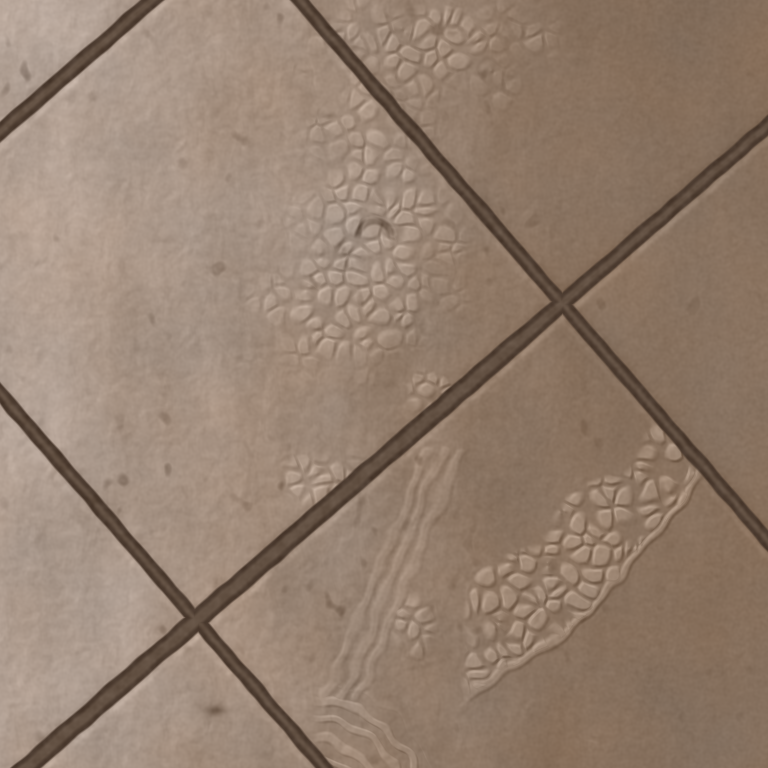
Write a WebGL 1 fragment shader that draws this texture.

```glsl
precision highp float;
uniform vec2 u_resolution;

vec2 hash2(vec2 c) {
  c = vec2(dot(c, vec2(127.1, 311.7)), dot(c, vec2(269.5, 183.3)));
  return fract(sin(c) * 43758.5);
}

// Gradient noise, roughly -0.7 to 0.7
float corner(vec2 cell, vec2 f, vec2 o) {
  return dot(hash2(cell + o) * 2.0 - 1.0, f - o);
}

float noise(vec2 p) {
  vec2 i = floor(p), f = fract(p);
  vec2 s = f * f * f * (f * (f * 6.0 - 15.0) + 10.0);
  vec2 o = vec2(1.0, 0.0);
  return mix(mix(corner(i, f, o.yy), corner(i, f, o.xy), s.x),
             mix(corner(i, f, o.yx), corner(i, f, o.xx), s.x), s.y);
}

float fbm(vec2 p) {
  float sum = 0.0, amp = 0.6;
  for (int i = 0; i < 4; i++) {
    sum += amp * noise(p);
    p = p * 2.03 + 17.3;
    amp *= 0.55;
  }
  return sum;
}

// Rounded chips separated by narrow gaps
float pebbles(vec2 p) {
  vec2 cell = floor(p);
  float nearest = 9.0, second = 9.0;
  for (int y = -1; y <= 1; y++) {
    for (int x = -1; x <= 1; x++) {
      vec2 c = cell + vec2(float(x), float(y));
      float d = length(c + hash2(c) - p);
      second = min(second, max(nearest, d));
      nearest = min(nearest, d);
    }
  }
  return smoothstep(0.03, 0.4, second - nearest) * smoothstep(0.75, 0.35, nearest);
}

float blob(vec2 p, vec2 centre, vec2 radius) {
  vec2 q = (p - centre) / radius;
  return exp(-dot(q, q));
}

float segment(vec2 p, vec2 a, vec2 b) {
  vec2 d = b - a;
  return length(p - a - d * clamp(dot(p - a, d) / dot(d, d), 0.0, 1.0));
}

// Relief of the stone face
float relief(vec2 p) {
  vec2 w = p + 0.014 * vec2(noise(p * 28.0), noise(p * 28.0 + 40.0));

  // Flaked areas
  float flaked = blob(p, vec2(0.49, 0.73), vec2(0.10, 0.13)) + blob(p, vec2(0.44, 0.59), vec2(0.10, 0.07))
               + blob(p, vec2(0.57, 0.94), vec2(0.15, 0.06)) + blob(p, vec2(0.41, 0.37), vec2(0.06, 0.04))
               + blob(p, vec2(0.57, 0.49), vec2(0.04, 0.03)) + blob(p, vec2(0.54, 0.18), vec2(0.03, 0.04));
  flaked = smoothstep(0.2, 0.85, flaked + 0.7 * noise(p * 16.0));

  // Pebbled wedge with a raised curved rim
  float s = w.x - 0.638;
  float rim = w.y - (0.108 + 0.55 * s + 1.55 * s * s);
  float depth = 0.155 * smoothstep(0.93, 0.85, w.x) * (1.0 + 0.7 * noise(p * 13.0));
  float span = smoothstep(0.595, 0.625, w.x) * smoothstep(0.925, 0.90, w.x);
  float wedge = span * smoothstep(0.0, 0.006, rim) * smoothstep(depth, depth - 0.035, rim);
  float h = max(0.75 * flaked, wedge) * pebbles(w * 42.0);
  h = max(h, 0.8 * span * smoothstep(0.011, 0.003, abs(rim - 0.006)));

  // Slanted ridges and a fan of arcs
  for (int i = 0; i < 3; i++) {
    vec2 shift = vec2(0.021 * float(i) - 0.02, 0.0);
    float d = segment(w, vec2(0.575, 0.41) + shift, vec2(0.443, 0.09) + shift);
    h = max(h, 0.4 * smoothstep(0.009, 0.002, d));
  }
  float r = length(w - vec2(0.40, -0.06));
  float fan = smoothstep(0.06, 0.08, r) * smoothstep(0.18, 0.155, r) * smoothstep(0.40, 0.43, p.x);
  h = max(h, 0.6 * fan * smoothstep(-0.1, 0.8, sin(r * 260.0)));

  // Streaked grain, calmer to the right
  float rough = mix(1.0, 0.3, smoothstep(0.45, 0.85, p.x));
  return h + rough * (0.55 * fbm(w * vec2(26.0, 13.0)) + 0.3 * noise(w * 75.0));
}

void main() {
  float pixel = 1.0 / min(u_resolution.x, u_resolution.y);
  vec2 p = gl_FragCoord.xy * pixel;

  // Rotated tile grid
  vec2 d = p - vec2(0.732, 0.605) + 0.0022 * vec2(noise(p * 32.0), noise(p * 32.0 + 9.0));
  vec2 q = vec2(dot(d, vec2(0.756, 0.655)), dot(d, vec2(-0.655, 0.756)));
  vec2 size = vec2(0.63, 0.648);
  vec2 joint = floor(q / size + 0.5);
  vec2 offset = q - size * joint;
  float narrow = max(step(0.5, abs(joint.y)), smoothstep(-0.12, 0.08, q.x));
  vec2 gap = abs(offset) - vec2(0.0092, 0.0128 - 0.0026 * narrow);
  float edge = min(gap.x, gap.y);

  // Stone tone, pale at left to brown at right
  float shade = p.x + 0.12 * (0.5 - p.y) + 0.12 * noise(p * 3.5);
  vec3 stone = mix(vec3(0.70, 0.63, 0.58), vec3(0.53, 0.44, 0.365), smoothstep(-0.15, 0.9, shade));
  stone += 0.02 * (hash2(floor(q / size)).x - 0.5);
  float rough = mix(1.0, 0.35, smoothstep(0.45, 0.85, p.x));
  stone += fbm(p * vec2(9.0, 4.5) + 3.0) * rough * vec3(0.10, 0.10, 0.105);
  stone += fbm(p * 5.0 + 21.0) * vec3(0.04, 0.01, -0.015);

  // Lit relief, pits and fine grain
  float h = relief(p);
  float lit = h - relief(p + vec2(-0.0025, 0.003));
  stone += 0.085 * h + 0.11 * clamp(lit, -0.9, 0.8);
  float pits = smoothstep(0.22, 0.5, noise(p * vec2(48.0, 36.0))) * smoothstep(-0.1, 0.3, noise(p * 7.0 + 5.0));
  stone -= 0.13 * rough * pits;
  vec2 hook = p - vec2(0.488, 0.69);
  float chip = smoothstep(0.007, 0.002, abs(length(hook) - 0.022)) * smoothstep(-0.004, 0.008, hook.y);
  chip = max(chip, blob(p, vec2(0.28, 0.075), vec2(0.013, 0.007)));
  stone -= 0.17 * chip;
  stone += 0.025 * noise(p * 190.0) + 0.02 * noise(p * 95.0);

  // Pale lips on the lower sides of the joints
  vec2 lip = exp(-pow((gap - 0.004) / 0.0045, vec2(2.0))) * step(offset, vec2(0.0));
  stone += (0.05 * lip.x + 0.09 * lip.y) * (0.8 + 0.8 * noise(p * 40.0));
  stone -= 0.04 * exp(-max(edge, 0.0) / 0.005);

  // Grout with a worn centre
  vec3 grout = mix(vec3(0.29, 0.225, 0.18), vec3(0.39, 0.32, 0.265), smoothstep(-0.003, -0.009, edge));
  grout += 0.05 * noise(p * 70.0) + 0.03 * noise(p * 160.0);
  float soft = max(pixel, 0.0018);
  gl_FragColor = vec4(mix(grout, stone, smoothstep(-soft, soft, edge)), 1.0);
}
```
